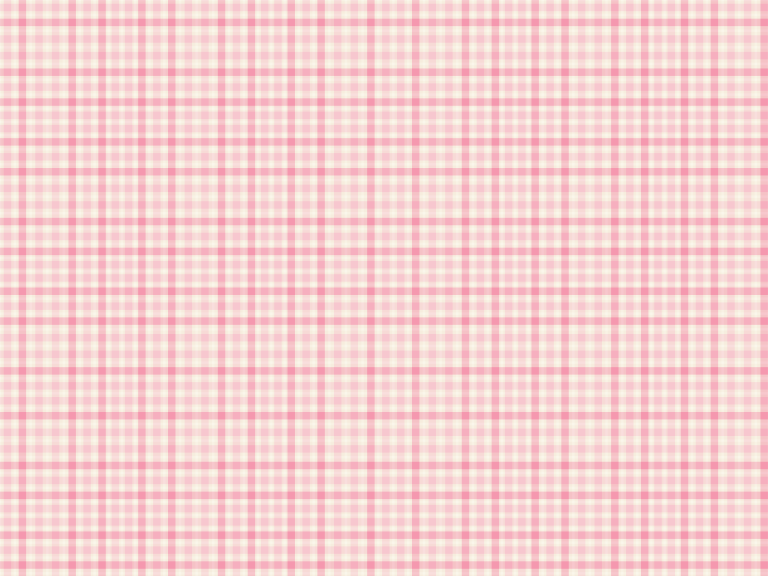
This pattern is drawn by a Shadertoy shader. Its source:

```glsl
const float THREADS_PER_HEIGHT = 231.4;
const float SETT_THREADS = 158.0;    // threads in one full repeat
const float FIRST_ROSE = 9.0;        // offset of the first rose stripe
const float STRIPE_WIDTH = 3.0;
const float IVORY_WIDTH = 1.0;
const float NARROW_GAP = 14.0;       // narrower gaps hold a single blush stripe

const int GAP_COUNT = 10;
const float ROSE_GAPS[GAP_COUNT] = float[GAP_COUNT](
    20.0, 12.0, 16.0, 12.0, 20.0, 12.0, 16.0, 12.0, 20.0, 18.0);

const vec3 CREAM = vec3(0.965, 0.930, 0.870);
const vec3 IVORY = vec3(0.980, 0.965, 0.920);
const vec3 BLUSH = vec3(0.970, 0.780, 0.810);
const vec3 ROSE  = vec3(0.960, 0.595, 0.685);

// Antialiased coverage of a band, from the distance to its centre line
float band(float dist, float width, float pixel) {
    return clamp((0.5 * width - dist) / pixel + 0.5, 0.0, 1.0);
}

// Yarn colour along one axis of the cloth
vec3 yarnColor(float thread, float pixel) {
    float pos = mod(thread - FIRST_ROSE, SETT_THREADS);
    float gap = ROSE_GAPS[0];

    // Find the gap between rose stripes that holds this thread
    for (int i = 1; i < GAP_COUNT; i++) {
        if (pos < gap) break;
        pos -= gap;
        gap = ROSE_GAPS[i];
    }

    // Split the gap evenly: rose at its ends, blush at inner divisions
    float cells = gap < NARROW_GAP ? 2.0 : 3.0;
    float pitch = gap / cells;
    float division = floor(pos / pitch + 0.5);
    float stripeDist = abs(pos - division * pitch);
    float ivoryDist = abs(fract(pos / pitch) - 0.5) * pitch;
    bool inner = division > 0.5 && division < cells - 0.5;

    vec3 color = mix(CREAM, IVORY, band(ivoryDist, IVORY_WIDTH, pixel));
    return mix(color, inner ? BLUSH : ROSE, band(stripeDist, STRIPE_WIDTH, pixel));
}

void mainImage(out vec4 fragColor, in vec2 fragCoord) {
    // Threads are counted from the top left corner
    float pixel = THREADS_PER_HEIGHT / iResolution.y;
    vec2 thread = vec2(fragCoord.x, iResolution.y - fragCoord.y) * pixel;

    // Warp and weft show equally
    vec3 warp = yarnColor(thread.x, pixel);
    vec3 weft = yarnColor(thread.y, pixel);
    fragColor = vec4(0.5 * (warp + weft), 1.0);
}
```
